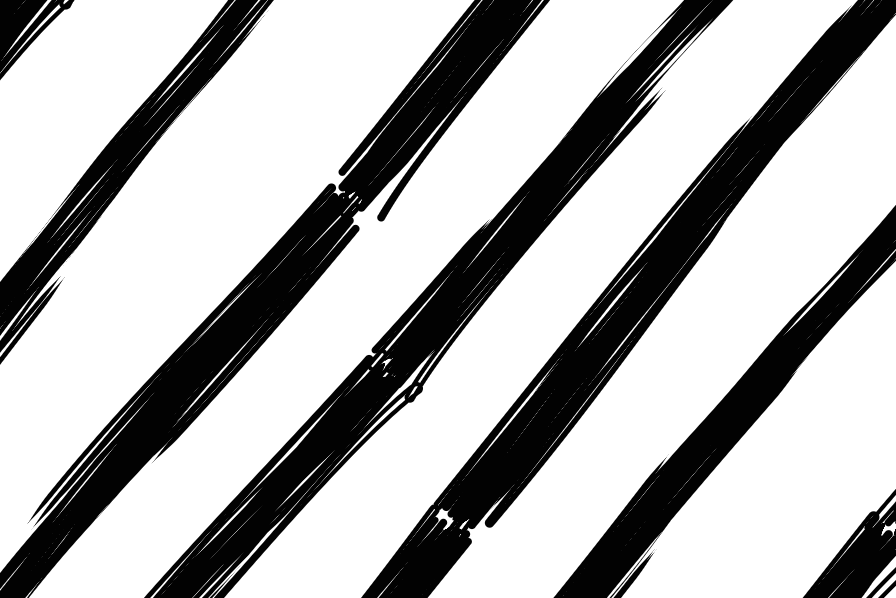
Write a Shadertoy shader that draws this pattern.

```glsl
// Diagonal black marker stripes, scribbled by hand on white, with ragged breaks.

const vec3 PAPER = vec3(1.0);
const vec3 INK = vec3(0.006);
const int STRIPES = 7;
const int STRANDS = 7;
const float SPACING = 0.362;      // horizontal step between stripes
const float FIRST_FOOT = -0.75;   // where the first stripe meets the bottom edge
const float LEAN = 0.82;          // horizontal run over the canvas height
const float BODY = 0.032;         // half width of the solid core
const float REACH = 0.039;        // how far loose strands stray from the axis
const float LINE = 0.0042;        // half width of one pen line
const float SLIT = 0.0046;        // widest unfilled streak
const float BEND = 0.006;

// Per stripe: foot offset, lean offset, break position along the axis
const vec3 HAND[STRIPES] = vec3[](
    vec3( 0.000, -0.02, 1.32), vec3( 0.033, -0.05, -0.30),
    vec3( 0.036,  0.03, 0.88), vec3(-0.024,  0.06,  0.51),
    vec3(-0.044,  0.00, 0.165), vec3(-0.083,  0.025, -0.30),
    vec3(-0.016,  0.02, 0.14));

float hash(vec2 p) {
    return fract(sin(dot(p, vec2(127.1, 311.7))) * 43758.55);
}

// Pen stroke that turns back on itself: two legs joined by a round end at e = 0
float hairpin(float u, float e, float radius, float halfLine) {
    return abs(length(vec2(u, min(e, 0.0))) - radius) - halfLine;
}

// Thin needles of bare paper, one per long cell
float slits(float u, float s, float seed) {
    float x = (u + 0.006 * sin(s * 5.0 + seed)) / 0.0105;
    float column = floor(x);
    float y = s / 0.24 + hash(vec2(column, seed)) * 5.0;
    float size = hash(vec2(column + seed * 7.0, floor(y)));
    float z = 2.0 * fract(y) - 1.0;
    float tilt = (size - 0.5) * 0.35 * z;
    float edgeBias = 0.6 + 0.75 * min(abs(u) / BODY, 1.2);
    float halfWidth = SLIT * size * edgeBias * (1.0 - z * z) - 0.002;
    return abs(fract(x) - 0.5 - tilt) * 0.0105 - halfWidth;
}

// One scribbled length; u runs across, s along, e is the depth past its end
float scribble(float u, float s, float e, float seed) {
    // Solid core with uneven sides and a ragged end
    float side = sign(u);
    float width = BODY * (1.0 + 0.10 * sin(s * 6.0 + seed + side)
                              + 0.06 * sin(s * 17.0 + seed * 2.0 - side * 2.0));
    width *= mix(0.78, 1.0, smoothstep(0.0, 0.12, e));
    float ragged = 0.009 + 0.009 * sin(u * 170.0 + seed) + 0.005 * sin(u * 410.0 + seed * 3.0);
    float d = max(abs(u) - width, ragged - e);
    d = max(d, -slits(u, s, seed));

    // Loose looping strands around the core
    for (int j = 0; j < STRANDS; j++) {
        float k = float(j);
        float a = hash(vec2(k, seed));
        float b = hash(vec2(k + 19.0, seed));
        float lane = 2.0 * k / float(STRANDS - 1) - 1.0;
        float axis = lane * REACH + 0.005 * sin(s * (3.0 + 3.0 * a) + b * 6.28);
        float start = 0.065 * b - 0.028;
        float depth = e - start;
        // The outer right strand sometimes swings away at its tip
        if (j == STRANDS - 1) axis += 0.017 * step(0.5, a) * exp(-max(depth, 0.0) / 0.09);
        float radius = (0.003 + 0.005 * a) * (0.65 + 0.35 * sin(depth * 7.0 + b * 6.28));
        float reach = 0.3 + 0.85 * a;
        float halfLine = mix(-0.004, LINE * (0.75 + 0.35 * b), smoothstep(0.0, 0.12, reach - depth));
        d = min(d, hairpin(u - axis, depth, radius, halfLine));
    }
    return d;
}

// Whole stripe: a length below the break and a length above it
float stripe(vec2 p, int i) {
    float id = float(i);
    vec3 hand = HAND[i];
    vec2 along = normalize(vec2(LEAN + hand.y, 1.0));
    vec2 q = p - vec2(FIRST_FOOT + id * SPACING + hand.x, 0.0);
    float s = dot(q, along);
    float u = q.x * along.y - q.y * along.x;
    u -= BEND * sin(s * 4.0 + id * 1.9);
    float below = scribble(u, s, hand.z - s, id * 2.3 + 1.0);
    float above = scribble(u, s, s - hand.z, id * 2.3 + 2.1);
    return min(below, above);
}

void mainImage(out vec4 fragColor, in vec2 fragCoord) {
    vec2 p = fragCoord / iResolution.y;
    float d = 1.0;
    for (int i = 0; i < STRIPES; i++) d = min(d, stripe(p, i));
    float ink = clamp(0.5 - d * iResolution.y, 0.0, 1.0);
    fragColor = vec4(mix(PAPER, INK, ink), 1.0);
}
```
